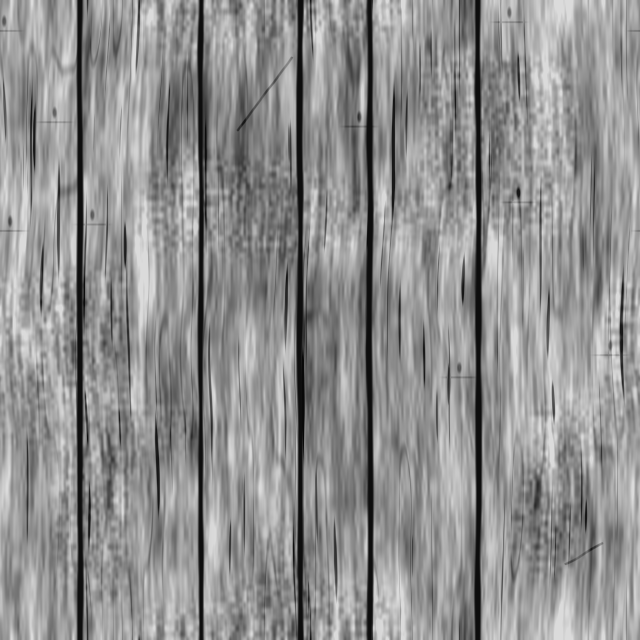
This texture is drawn by a Shadertoy shader. Its source:

```glsl
// Weathered grey boards: six upright planks split by five dark seams.
// Stretched, wrapping value noise makes the grain and stains; loops scatter
// tapered cracks, small knots and slanted scratches. The tile wraps on all sides.

float hash(vec2 p) {
    vec3 q = fract(p.xyx * vec3(0.1031, 0.1030, 0.0973));
    q += dot(q, q.yzx + 33.33);
    return fract((q.x + q.y) * q.z);
}

// Value noise centred on zero, wrapping after the given number of cells
float noise(vec2 uv, vec2 cells, float seed) {
    vec2 p = uv * cells, i = floor(p), f = fract(p);
    f = f * f * (3.0 - 2.0 * f);
    vec2 a = mod(i, cells) + seed, b = mod(i + 1.0, cells) + seed;
    return mix(mix(hash(a), hash(vec2(b.x, a.y)), f.x),
               mix(hash(vec2(a.x, b.y)), hash(b), f.x), f.y) - 0.5;
}

// Shortest offset between two points on the wrapping tile
vec2 wrapOffset(vec2 d) {
    return d - round(d);
}

float segmentDistance(vec2 p, vec2 a, vec2 b) {
    vec2 ab = b - a;
    return length(p - a - ab * clamp(dot(p - a, ab) / dot(ab, ab), 0.0, 1.0));
}

// Long thin splits, tapered towards both ends
float cracks(vec2 uv, float px) {
    float dark = 0.0;
    for (int i = 0; i < 95; i++) {
        float k = float(i), size = hash(vec2(k, 7.0));
        vec2 d = wrapOffset(uv - vec2(hash(vec2(k, 1.0)), hash(vec2(k, 2.0))));
        float along = d.y / mix(0.03, 0.15, hash(vec2(k, 3.0)));
        float halfWidth = mix(0.0006, 0.0026, size * size) * (1.0 - along * along);
        float line = 1.0 - smoothstep(halfWidth - px, halfWidth + px, abs(d.x));
        float ends = 1.0 - smoothstep(0.6, 1.0, abs(along));
        dark = max(dark, line * ends * mix(0.2, 0.46, size));
    }
    return dark;
}

// Small dark pits, each with a faint level check beneath it
float knots(vec2 uv) {
    float dark = 0.0;
    for (int i = 0; i < 9; i++) {
        float k = float(i);
        vec2 d = wrapOffset(uv - vec2(hash(vec2(k, 41.0)), hash(vec2(k, 42.0))));
        float pit = 1.0 - smoothstep(0.3, 1.2, length(d / vec2(0.004, 0.010)));
        float check = (1.0 - smoothstep(0.0005, 0.0025, abs(d.y + 0.015)))
                    * (1.0 - smoothstep(0.012, 0.035, abs(d.x)));
        dark = max(dark, max(0.32 * pit, 0.13 * check));
    }
    return dark;
}

void mainImage(out vec4 fragColor, in vec2 fragCoord) {
    vec2 uv = fragCoord / iResolution.xy;
    float px = 0.8 / min(iResolution.x, iResolution.y);

    // Seams, and the number of the plank between them
    float seams[5] = float[5](0.125, 0.314, 0.469, 0.578, 0.747);
    float wobble = 0.003 * noise(uv, vec2(5.0, 9.0), 3.0);
    float plank = 0.0, seam = 0.0, shadow = 0.0;
    for (int i = 0; i < 5; i++) {
        float d = uv.x - seams[i] + wobble;
        float halfWidth = mix(0.0030, 0.0046, hash(vec2(float(i), 11.0)))
                        + 0.002 * noise(uv, vec2(4.0, 14.0), 20.0 + float(i));
        plank += step(0.0, d);
        seam = max(seam, 1.0 - smoothstep(halfWidth - 0.0022, halfWidth + 0.0022, abs(d)));
        shadow = max(shadow, exp(-abs(d) / 0.007));
    }
    float seed = 17.0 * mod(plank, 5.0);

    // Wandering grain coordinates
    vec2 grain = uv;
    grain.x += 0.014 * noise(uv, vec2(6.0, 4.0), 5.0)
             + 0.005 * noise(uv, vec2(20.0, 9.0), 6.0);

    // Broad stains, then coarse and fine fibres
    float tone = 0.61 + 0.06 * (hash(vec2(seed, 9.0)) - 0.5);
    tone += 0.19 * noise(grain, vec2(8.0, 5.0), seed + 1.0);
    tone += 0.19 * noise(grain, vec2(27.0, 13.0), seed + 2.0);
    tone += 0.22 * noise(grain, vec2(82.0, 7.0), seed + 3.0);
    tone += 0.26 * noise(grain, vec2(170.0, 13.0), seed + 4.0);
    tone += 0.16 * noise(grain, vec2(290.0, 42.0), seed + 5.0);

    // Dark hairlines between fibres, strong only in places
    float ridge = abs(noise(grain, vec2(62.0, 5.0), seed + 6.0));
    float ridgeMask = smoothstep(-0.25, 0.2, noise(grain, vec2(30.0, 7.0), seed + 7.0));
    tone -= 0.15 * ridgeMask * (1.0 - smoothstep(0.0, 0.09, ridge));

    // Rough speckled patches
    float rough = smoothstep(0.08, 0.3, noise(uv, vec2(7.0, 6.0), 60.0));
    tone += 0.22 * rough * noise(uv, vec2(170.0, 110.0), 61.0);

    // Worn pale streak with a weathered dark strip beside it
    float ragged = grain.x + 0.03 * noise(uv, vec2(40.0, 11.0), 70.0);
    float fade = smoothstep(0.25, 0.6, uv.y) * (1.0 - smoothstep(0.97, 1.0, uv.y));
    tone += 0.17 * fade * (1.0 - smoothstep(0.006, 0.021, abs(ragged - 0.220)));
    tone -= 0.11 * smoothstep(0.55, 0.9, uv.y) * (1.0 - smoothstep(0.97, 1.0, uv.y))
          * (1.0 - smoothstep(0.02, 0.04, abs(ragged - 0.280)));

    // Slanted scratches, broken up along their length
    vec2 bent = uv + 0.008 * noise(uv, vec2(40.0), 80.0);
    float scratch = min(segmentDistance(bent, vec2(0.375, 0.80), vec2(0.456, 0.91)),
                        segmentDistance(bent, vec2(0.885, 0.12), vec2(0.940, 0.15)));
    tone -= (0.18 + 0.2 * noise(uv, vec2(60.0), 81.0)) * (1.0 - smoothstep(0.0005, 0.003, scratch));

    tone -= max(cracks(grain, px), knots(uv));
    tone = mix(clamp(tone, 0.09, 0.86) - 0.13 * shadow, 0.05, seam);
    fragColor = vec4(vec3(clamp(tone, 0.03, 1.0)), 1.0);
}
```
